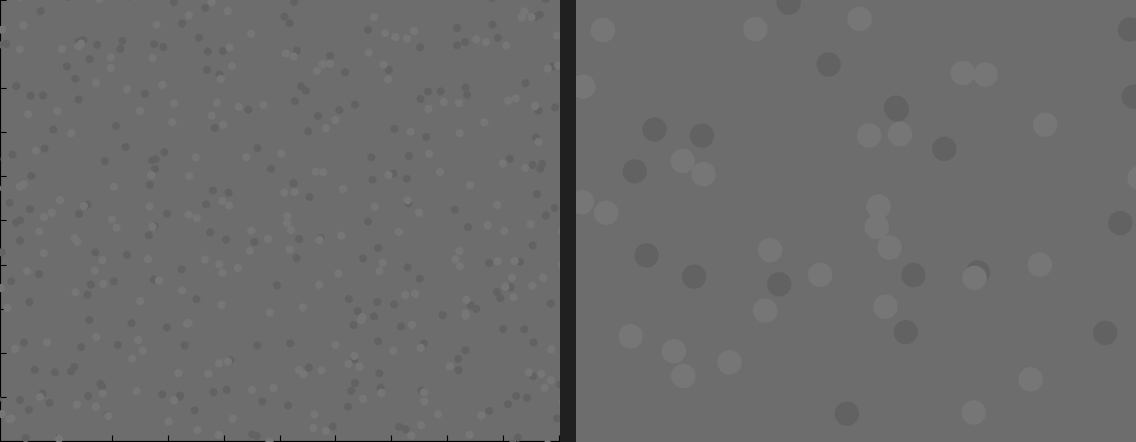
Left, the full canvas; right, a detail of the centre.
This pattern is drawn by a Shadertoy shader. Its source:

```glsl
const vec3 GROUND = vec3(0.427);
const vec3 DARK_DOT = vec3(0.386);
const vec3 LIGHT_DOT = vec3(0.462);
const vec3 AXIS = vec3(0.008);

// Lengths are fractions of the canvas height
const float DOT_RADIUS = 0.0092;
const float CELL_SIZE = 0.1;
const int DOTS_PER_CELL = 4;     // most dots of one tone in a cell
const float DARK_CHANCE = 0.42;  // share of those that appear
const float LIGHT_CHANCE = 0.44;
const float LINE_WIDTH = 0.0025;
const float TICK_LENGTH = 0.0148;
const float TICK_COUNT = 10.0;

// Integer hash giving three values in 0..1
vec3 hash3(uvec3 v) {
    v = v * 1664525u + 1013904223u;
    v.x += v.y * v.z;
    v.y += v.z * v.x;
    v.z += v.x * v.y;
    v ^= v >> 16u;
    v.x += v.y * v.z;
    v.y += v.z * v.x;
    v.z += v.x * v.y;
    return vec3(v >> 8u) / 16777216.0;
}

// Coverage of a shape from its signed distance
float cover(float dist, float pixel) {
    return clamp(0.5 - dist / pixel, 0.0, 1.0);
}

// Randomly scattered discs; the nearest 2x2 cells are enough
float dotLayer(vec2 p, float chance, int layer, float pixel) {
    vec2 q = p / CELL_SIZE;
    ivec2 base = ivec2(floor(q - 0.5));
    float nearest = 1.0;
    for (int j = 0; j < 2; j++)
    for (int i = 0; i < 2; i++)
    for (int n = 0; n < DOTS_PER_CELL; n++) {
        ivec2 cell = base + ivec2(i, j);
        vec3 rnd = hash3(uvec3(ivec3(cell + 16, layer * DOTS_PER_CELL + n)));
        if (rnd.z < chance)
            nearest = min(nearest, length(q - vec2(cell) - rnd.xy));
    }
    return cover(nearest * CELL_SIZE - DOT_RADIUS, pixel);
}

// Left and bottom axis lines with evenly spaced ticks
float axes(vec2 p, vec2 canvas, float pixel) {
    float halfLine = 0.5 * LINE_WIDTH;
    vec2 spacing = (canvas - LINE_WIDTH) / TICK_COUNT;
    vec2 centre = round((p - halfLine) / spacing) * spacing + halfLine;
    centre = (floor(centre / pixel) + 0.5) * pixel;  // keeps ticks crisp
    vec2 tick = abs(p - centre) - halfLine;
    float lines = min(p.x, p.y) - LINE_WIDTH;
    float bottomTicks = max(tick.x, p.y - TICK_LENGTH);
    float leftTicks = max(tick.y, p.x - TICK_LENGTH);
    return cover(min(lines, min(bottomTicks, leftTicks)), pixel);
}

void mainImage(out vec4 fragColor, in vec2 fragCoord) {
    float pixel = 1.0 / iResolution.y;
    vec2 p = fragCoord * pixel;
    vec2 canvas = iResolution.xy * pixel;

    // Axes lie beneath the dots, light dots lie on top
    vec3 color = mix(GROUND, AXIS, axes(p, canvas, pixel));
    color = mix(color, DARK_DOT, dotLayer(p, DARK_CHANCE, 0, pixel));
    color = mix(color, LIGHT_DOT, dotLayer(p, LIGHT_CHANCE, 1, pixel));
    fragColor = vec4(color, 1.0);
}
```
